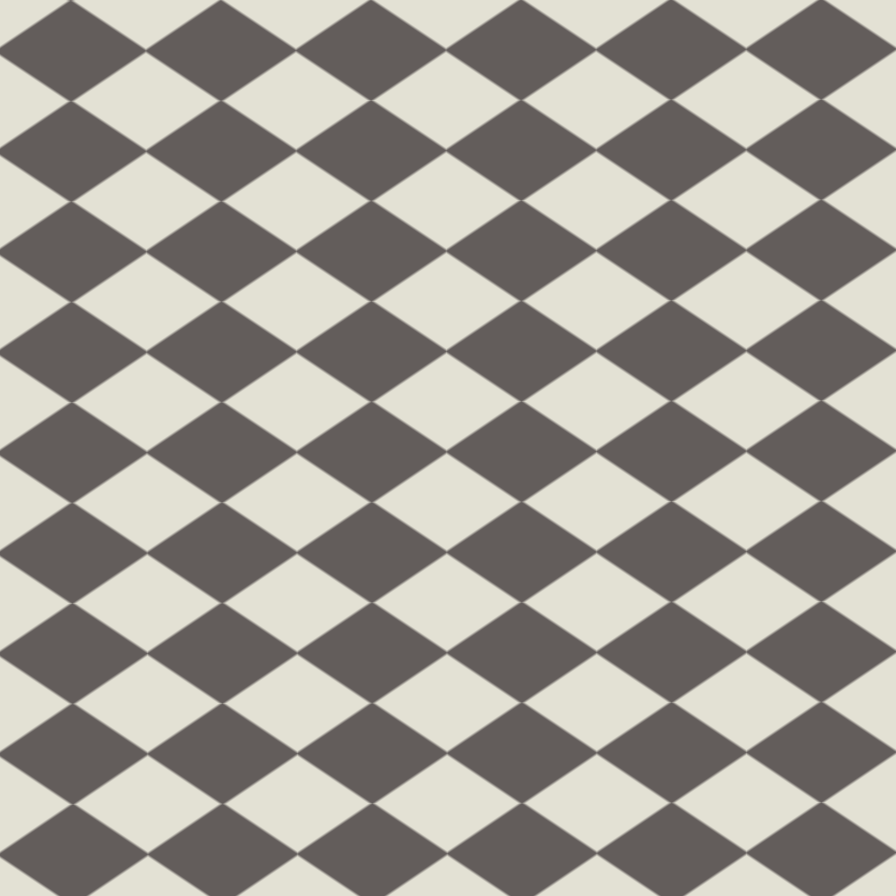
A three.js fragment shader for this pattern:

```glsl
// Harlequin check: wide dark diamonds meeting tip to tip on a pale ground.
// Each grid cell holds one diamond, measured by its folded L1 distance;
// a very small tilt and lean keep the rows and columns slightly off true.

#define CELL vec2(0.1675, 0.1121)    // spacing of diamonds across and up
#define FIRST vec2(0.0790, 0.0473)   // centre of the lower left diamond
#define REACH 0.511                  // half diagonal in cells; over 0.5 joins the tips
#define SOFTNESS 0.0021              // half width of the blurred edge
#define TILT 0.0025                  // rise of the rows from left to right
#define LEAN 0.003                   // drift of the left columns toward the bottom
#define DARK vec3(0.388, 0.363, 0.358)
#define PALE vec3(0.890, 0.882, 0.831)

varying vec2 vUv;

// Slight unevenness of the grid
vec2 skewed(vec2 p) {
  return p - vec2(LEAN * (1.0 - p.x) * (1.0 - p.y), TILT * (p.x - 0.5));
}

// Signed distance to the nearest diamond, in canvas units
float diamondDistance(vec2 p) {
  vec2 offset = abs(fract((p - FIRST) / CELL + 0.5) - 0.5);
  return (offset.x + offset.y - REACH) / length(1.0 / CELL);
}

void main() {
  float ground = smoothstep(-SOFTNESS, SOFTNESS, diamondDistance(skewed(vUv)));
  gl_FragColor = vec4(mix(DARK, PALE, ground), 1.0);
}
```
